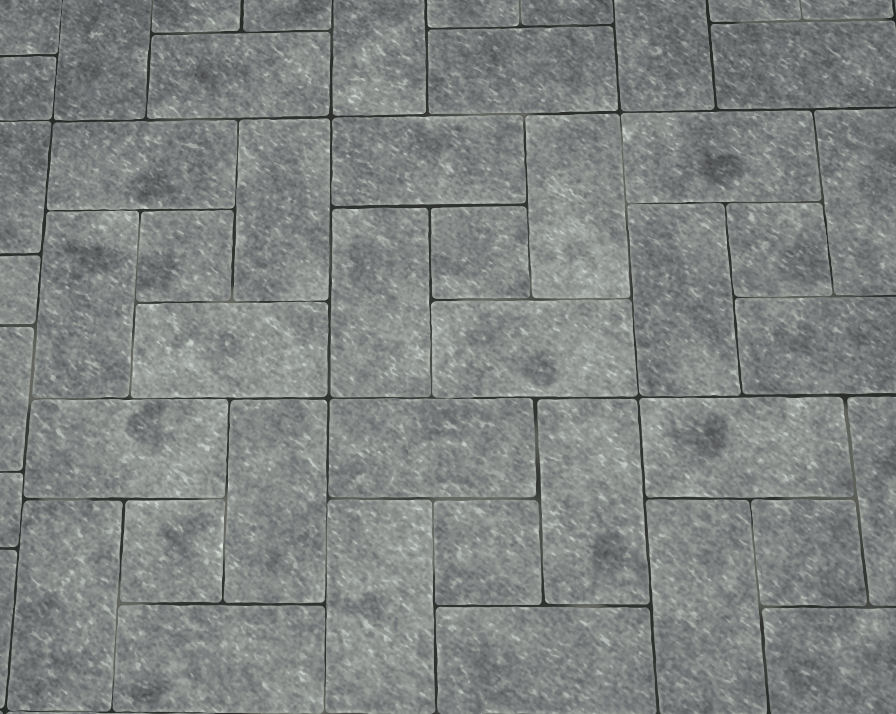
Reproduce this texture procedurally as a WebGL 2 fragment shader.

```glsl
#version 300 es
precision highp float;
uniform vec2 u_resolution;
out vec4 fragColor;

#define JOINT_HALF 0.006
#define JOINT_VARY 0.010
#define CORNER 0.045
#define BASE_TONE 0.552
#define BRICK_VARY 0.06
#define GRAIN 0.8
#define STAIN_DEPTH 0.085
#define RIM_LIGHT 0.06
#define VIGNETTE 0.12
#define JOINT_DARK vec3(0.19, 0.20, 0.19)
#define JOINT_DUST vec3(0.40, 0.41, 0.38)

vec2 hash2(vec2 p) {
  vec3 a = fract(p.xyx * vec3(0.1031, 0.1030, 0.0973));
  a += dot(a, a.yzx + 33.33);
  return fract((a.xx + a.yz) * a.zy);
}

// Cellular noise: random tones of scattered points, softly blended
float cellNoise(vec2 p) {
  vec2 base = floor(p), f = p - base;
  float sum = 0.0, weights = 0.0;
  for (int j = -1; j <= 1; j++)
    for (int i = -1; i <= 1; i++) {
      vec2 cell = vec2(i, j);
      vec2 rnd = hash2(base + cell + 200.0);
      vec2 d = cell + rnd - f;
      float w = exp(-4.5 * dot(d, d));
      sum += w * fract(rnd.x * 17.0 + rnd.y * 31.0);
      weights += w;
    }
  return sum / weights;
}

float roundBox(vec2 p, vec2 halfSize, float r) {
  vec2 q = abs(p) - halfSize + r;
  return length(max(q, 0.0)) + min(max(q.x, q.y), 0.0) - r;
}

// Paving units under a slight perspective; rows count downwards
vec2 paving(vec2 p) {
  float y = p.y - 0.03 * (p.y - 0.7) * (p.x - 0.6);
  float u = (p.x - 0.4655 + 0.01 * p.y) / (0.131 + 0.0245 * p.y);
  u -= 0.04 * max(-u, 0.0);
  float drop = y - 0.557;
  return vec2(u, drop / (0.1394 * (1.0 + 0.141 * drop)));
}

// Pinwheel of four 2x1 bricks about a square: low corner and size
vec4 pinwheel(vec2 c) {
  if (c.y < 0.5 && c.x < 1.5) return vec4(0, 0, 2, 1);
  if (c.x > 1.5 && c.y < 1.5) return vec4(2, 0, 1, 2);
  if (c.y > 1.5 && c.x > 0.5) return vec4(1, 2, 2, 1);
  if (c.x < 0.5) return vec4(0, 1, 1, 2);
  return vec4(1, 1, 1, 1);
}

// Border course at the left: long and short bricks in turn
vec4 borderBrick(float v) {
  float t = (v + 0.77) / 0.75;
  float start = floor(t / 3.0) * 3.0;
  bool isLong = t - start < 2.0;
  float low = isLong ? start : start + 2.0;
  return vec4(-5.0, low * 0.75 - 0.77, 2.0, isLong ? 1.5 : 0.75);
}

void main() {
  vec2 p = gl_FragCoord.xy / u_resolution.y;
  p.y = 1.0 - p.y;
  vec2 uv = paving(p);
  float pixel = 1.0 / (0.14 * u_resolution.y);

  // Brick under this point
  vec2 block = floor(uv / 3.0) * 3.0;
  vec4 brick = pinwheel(floor(uv - block));
  brick.xy += block;
  if (uv.x < -3.0) brick = borderBrick(uv.y);
  vec2 rnd = hash2(brick.xy + 57.0);
  vec2 rnd2 = hash2(brick.xy + 131.0);

  // Stone grain from coarse to fine, with slanted chisel flecks
  vec2 stone = uv + rnd * 20.0;
  vec2 slant = vec2(0.8 * stone.x + 0.6 * stone.y, 0.8 * stone.y - 0.6 * stone.x);
  float cloud = cellNoise(stone * 1.8);
  float patches = cellNoise(stone * 5.0);
  float speckle = cellNoise(slant * vec2(11.0, 17.0));
  float fine = cellNoise(stone * 38.0);
  float fleck = cellNoise(slant * vec2(20.0, 42.0));

  // Worn outline and joint
  vec2 local = uv - brick.xy - 0.5 * brick.zw;
  float gap = JOINT_HALF + JOINT_VARY * rnd.y;
  vec2 shift = (rnd2 - 0.5) * 0.012;
  float edge = roundBox(local - shift, 0.5 * brick.zw - gap, CORNER);
  edge += 0.008 * (speckle - 0.5) + 0.010 * (patches - 0.5);
  float jointMask = smoothstep(-0.6 * pixel, 0.6 * pixel, edge);

  // Surface tone
  float tone = BASE_TONE + BRICK_VARY * (rnd.x - 0.5);
  tone += GRAIN * (0.12 * (cloud - 0.5) + 0.10 * (patches - 0.5)
        + 0.10 * (speckle - 0.5) + 0.14 * (fine - 0.5) + 0.14 * (fleck - 0.5));
  tone += 0.10 * smoothstep(0.70, 0.90, fleck) * smoothstep(0.35, 0.75, speckle);

  // Damp stain on some bricks
  vec2 spot = (rnd2 - 0.5) * (brick.zw - 0.4);
  float spread = length((local - spot) * vec2(0.8, 1.2)) + 0.3 * (patches - 0.5);
  float stain = 1.0 - smoothstep(0.12, 0.23 + 0.1 * rnd.y, spread);
  tone -= STAIN_DEPTH * stain * step(0.45, rnd.x);

  // Pale rubbed rim and falling light
  tone += RIM_LIGHT * smoothstep(-0.045, -0.008, edge) * (0.4 + patches);
  vec2 away = (p - vec2(0.56, 0.58)) / vec2(0.85, 0.72);
  float shade = VIGNETTE * smoothstep(0.25, 1.3, length(away));
  tone -= shade;

  vec3 tint = mix(vec3(0.975, 1.0, 1.015), vec3(0.98, 1.012, 0.985), smoothstep(0.42, 0.6, tone));
  float dust = smoothstep(0.5, 0.8, cellNoise(uv * 1.7 + 40.0));
  vec3 joint = mix(JOINT_DARK, JOINT_DUST, dust) - 0.4 * shade;
  fragColor = vec4(clamp(mix(tone * tint, joint, jointMask), 0.0, 1.0), 1.0);
}
```
